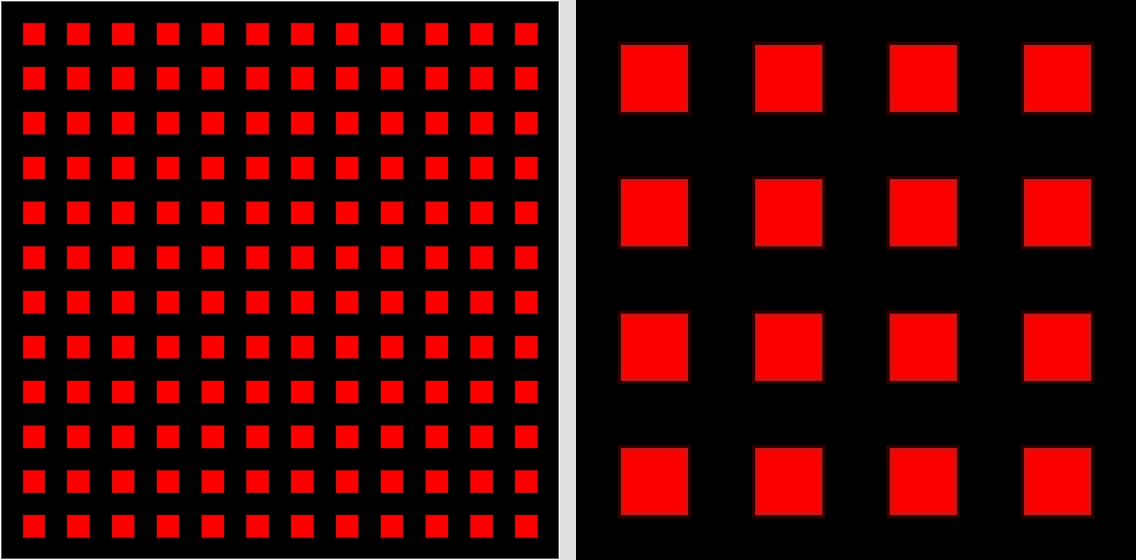
Left, the full canvas; right, a detail of the centre.
Reproduce this pattern procedurally as a Shadertoy shader.

```glsl
#define COUNT 12.0
#define PITCH 0.08
#define HALF_SIDE 0.02
#define EDGE_BAND 0.0019
#define FIRST_TRIM 0.0016
#define FRAME_WIDTH 0.0025
#define RED vec3(0.99, 0.0, 0.0)
#define RIM_RED vec3(0.81, 0.08, 0.08)
#define HALO_RED vec3(0.18, 0.0, 0.0)
#define FRAME_WHITE vec3(1.0)

float boxDistance(vec2 p, vec2 halfSize) {
    vec2 d = abs(p) - halfSize;
    return max(d.x, d.y);
}

// Smooth coverage of the region where distance is negative
float coverage(float distance, float pixel) {
    return 1.0 - smoothstep(-0.5 * pixel, 0.5 * pixel, distance);
}

void mainImage(out vec4 fragColor, in vec2 fragCoord) {
    vec2 uv = fragCoord / iResolution.xy;
    float pixel = 1.0 / min(iResolution.x, iResolution.y);

    // Centred grid, limited to COUNT cells each way
    vec2 grid = (uv - 0.5) / PITCH + 0.5 * COUNT;
    vec2 cell = clamp(floor(grid), 0.0, COUNT - 1.0);
    vec2 local = (grid - cell - 0.5) * PITCH;

    // Left column and top row lose a sliver of their outer edge
    vec2 trim = 0.5 * FIRST_TRIM * vec2(cell.x < 0.5, cell.y > COUNT - 1.5);
    float square = boxDistance(local - trim * vec2(1.0, -1.0), HALF_SIDE - trim);

    // Dark halo, muted rim, bright fill
    vec3 color = HALO_RED * coverage(square - EDGE_BAND, pixel);
    color = mix(color, RIM_RED, coverage(square, pixel));
    color = mix(color, RED, coverage(square + EDGE_BAND, pixel));

    // Thin frame along the canvas border
    float inner = boxDistance(uv - 0.5, vec2(0.5 - FRAME_WIDTH));
    color = mix(FRAME_WHITE, color, coverage(inner, pixel));

    fragColor = vec4(color, 1.0);
}
```
